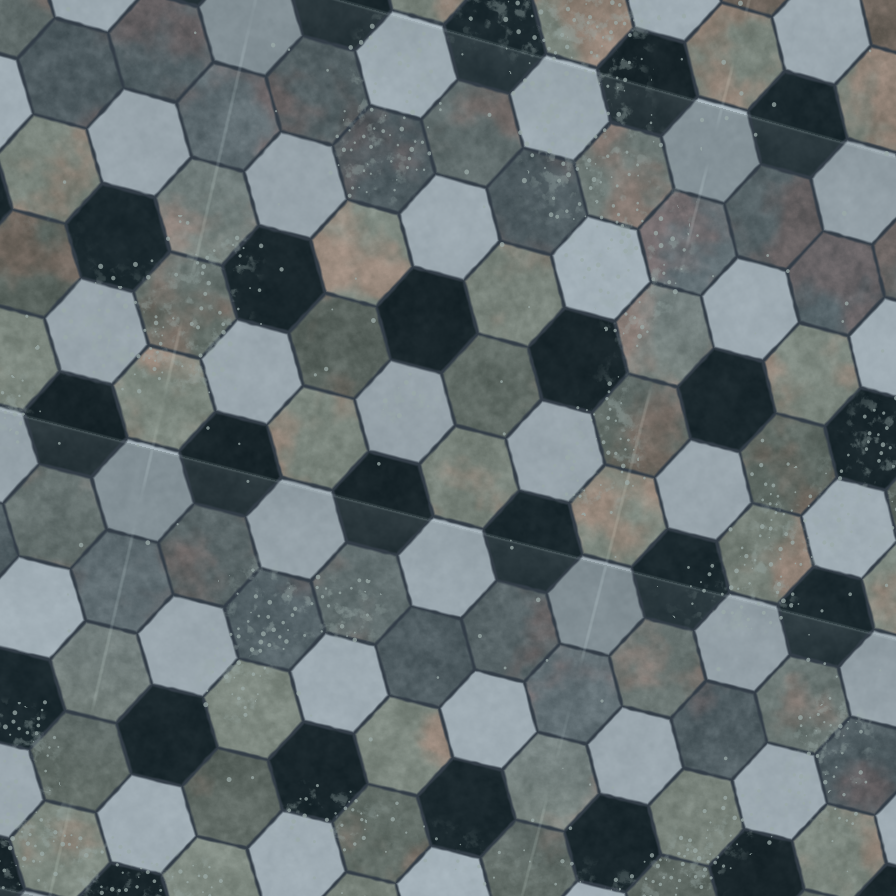
This pattern is drawn by a three.js fragment shader. Its source:

```glsl
// Worn sheet of tilted hexagon tiles in banded white, black, green and grey, with creases and paint specks.
#define ORIGIN vec2(0.452, 0.540)
#define STEP_ALONG vec2(0.1693, -0.0443)
#define STEP_DOWN vec2(-0.0247, -0.1022)
#define TILT vec2(0.008, 0.0045)
#define GROUT_WIDTH 0.012
#define EDGE_SOFTNESS 0.022
#define CREASE_PERIOD vec2(3.0, 5.0)
#define CREASE_START vec2(1.5, 1.05)
#define SPECK_SCALE 11.0
#define MOTTLE 0.075

varying vec2 vUv;

const vec3 WHITE = vec3(0.61, 0.66, 0.69);
const vec3 BLACK = vec3(0.10, 0.15, 0.17);
const vec3 GREEN = vec3(0.47, 0.51, 0.48);
const vec3 OLIVE = vec3(0.36, 0.40, 0.38);
const vec3 SLATE = vec3(0.31, 0.36, 0.38);
const vec3 HAZE = vec3(0.43, 0.48, 0.50);
const vec3 GROUT = vec3(0.20, 0.24, 0.28);

float hash(vec2 p) {
  return fract(sin(dot(p, vec2(127.1, 311.7))) * 43758.5453);
}

float noise(vec2 p) {
  vec2 i = floor(p), f = fract(p);
  f = f * f * (3.0 - 2.0 * f);
  return mix(mix(hash(i), hash(i + vec2(1.0, 0.0)), f.x),
             mix(hash(i + vec2(0.0, 1.0)), hash(i + 1.0), f.x), f.y);
}

float fbm(vec2 p) {
  float sum = 0.0, amp = 0.5;
  for (int i = 0; i < 4; i++) {
    sum += amp * noise(p);
    p = p * 2.03 + 17.0;
    amp *= 0.5;
  }
  return sum;
}

// Canvas position to lattice steps, with slight perspective
vec2 toLattice(vec2 uv) {
  vec2 p = uv - ORIGIN, a = STEP_ALONG, b = STEP_DOWN;
  vec2 s = vec2(p.x * b.y - p.y * b.x, a.x * p.y - a.y * p.x) / (a.x * b.y - a.y * b.x);
  return s / (1.0 - dot(TILT, s));
}

// Bands of colour repeat every ten half rows
vec3 tileColor(vec2 cell) {
  float band = mod(floor(cell.y * 2.0 + 0.5), 10.0);
  float rnd = hash(cell + 3.7);
  vec3 col = OLIVE;
  if (band == 0.0 || band == 3.0 || band == 6.0) col = WHITE;
  else if (band == 2.0 || band == 8.0) col = BLACK;
  else if (band == 1.0 || band == 7.0) col = GREEN;
  else if (band == 4.0) col = mix(SLATE, GREEN, rnd * 0.8);
  else if (band == 5.0) col = SLATE;
  return col * (1.0 + 0.10 * (hash(cell + 9.1) - 0.5));
}

// Round paint drops, one per grid square, kept where the cover is high
float specks(vec2 p, float cover) {
  vec2 id = floor(p);
  vec2 center = 0.3 + 0.4 * vec2(hash(id + 1.3), hash(id + 5.9));
  float radius = 0.08 + 0.22 * hash(id + 8.2);
  float drop = 1.0 - smoothstep(radius - 0.08, radius + 0.08, length(fract(p) - center));
  return drop * step(1.0 - cover, hash(id + 2.6));
}

void main() {
  vec2 q = toLattice(vUv);
  vec2 metric = vec2(sqrt(3.0), 1.0);
  vec2 p = q * metric;

  // Nearest tile of the two interleaved grids
  vec2 a = q - floor(q + 0.5), b = fract(q) - 0.5;
  vec2 local = length(a * metric) < length(b * metric) ? a : b;
  vec2 cell = floor((q - local) * 2.0 + 0.5) * 0.5;
  vec2 h = abs(local * metric);
  float edge = 0.5 - max(h.y, h.x * 0.866 + h.y * 0.5);
  edge += 0.012 * (noise(p * 14.0) - 0.5);

  vec3 col = tileColor(cell);
  float midTone = smoothstep(0.2, 0.3, col.g) * (1.0 - smoothstep(0.54, 0.58, col.g));

  // Haze below and beside the creases
  vec2 fold = mod(q - CREASE_START, CREASE_PERIOD);
  float seamColumn = 1.0 - step(0.1, abs(mod(cell.x, CREASE_PERIOD.x) - CREASE_START.x));
  float haze = 0.5 * seamColumn * (1.0 - smoothstep(2.0, 4.0, fold.y)) + 0.25 * exp(-fold.y * 1.4);
  col = mix(col, HAZE, min(haze, 0.6));

  // Mottling and rusty stains
  float cloud = fbm(p * 3.5) - 0.47;
  float grain = fbm(p * 13.0 + 40.0) - 0.47;
  col += MOTTLE * (cloud + grain) * mix(0.6, 1.6, midTone);
  float stain = smoothstep(0.5, 0.75, fbm(p * 1.5 + 23.0) + 0.22 * vUv.x * vUv.y);
  col = mix(col, col * vec3(1.2, 1.0, 0.97), stain * midTone);

  // Grout
  col = mix(GROUT, col, smoothstep(GROUT_WIDTH - EDGE_SOFTNESS * 0.5, GROUT_WIDTH + EDGE_SOFTNESS, edge));

  // Thin pale creases
  vec2 off = min(fold, CREASE_PERIOD - fold) * metric;
  vec2 crease = 1.0 - smoothstep(0.004, 0.028, off);
  float worn = smoothstep(0.25, 0.6, noise(p * 1.7 + 6.0));
  col += vec3(0.12, 0.125, 0.12) * max(crease.y * 0.9, crease.x * worn) * (1.0 - col.g);

  // Clustered specks and chalky scuffs
  float cluster = smoothstep(0.62, 0.85, noise(p * 0.9 + 11.0));
  float drops = specks(p * SPECK_SCALE, 0.012 + 0.3 * cluster);
  float scuff = cluster * smoothstep(0.52, 0.72, fbm(p * 9.0 + 3.0));
  col = mix(col, vec3(0.60, 0.66, 0.65), max(drops * 0.75, scuff * 0.4));

  gl_FragColor = vec4(col, 1.0);
}
```
